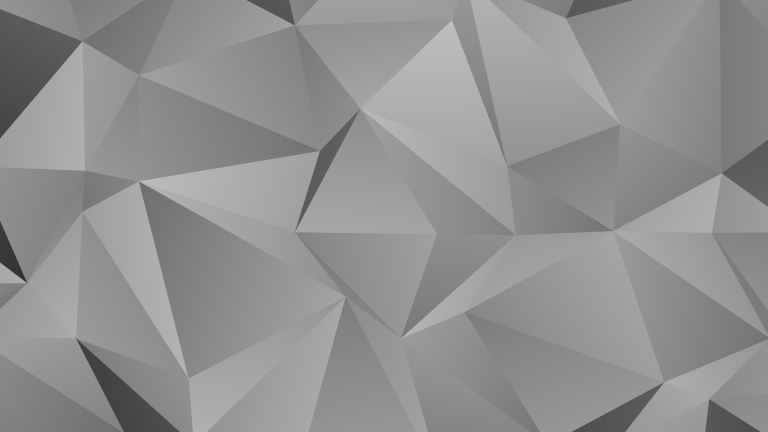
Write a WebGL 2 fragment shader that draws this background.

```glsl
#version 300 es
precision highp float;
// Low-poly backdrop of softly graded grey triangles on a jittered grid.

uniform vec2 u_resolution;
out vec4 fragColor;

// Mesh, in units of the canvas height
const float CELL = 0.2457;               // grid spacing
const vec2 GRID_ORIGIN = vec2(0.191, 0.2166);
const float JITTER = 0.48;               // largest vertex shift, in cells (< 0.5)
const vec2 SNAP = vec2(0.35, 0.9);       // shifts below SNAP.x stay on the grid lines
const float THIN = 0.12;                 // smallest area allowed a random diagonal

// Tones
const float DARK_SHARE = 0.065;
const vec2 DARK_TONES = vec2(0.27, 0.40);
const vec2 MAIN_TONES = vec2(0.485, 0.68);
const float TONE_CURVE = 1.15;
const vec2 RANK_STEP = vec2(0.7549, 0.5698); // spreads tones evenly over cells
const float RANK_START = 0.58;
const float PAIR_SHIFT = 0.38;           // rank change inside a contrasting cell
const float SOFT_SHIFT = 0.07;           // rank change inside a soft cell
const float SOFT_CHANCE = 0.4;
const float SLOPE = 0.085;               // tone change per cell across a facet

// Broad light
const vec2 GLOW_CENTRE = vec2(1.0, 0.45);
const vec2 GLOW_RADII = vec2(0.15, 1.1);
const vec2 GLOW_LEVELS = vec2(0.018, -0.022);

vec2 hash2(vec2 p) {
  vec3 h = fract((p.xyx + 37.0) * vec3(0.1031, 0.1030, 0.0973));
  h += dot(h, h.yzx + 33.33);
  return fract((h.xx + h.yz) * h.zy);
}

float cross2(vec2 a, vec2 b) {
  return a.x * b.y - a.y * b.x;
}

// Grid point with a shift; many points keep one coordinate on the grid
vec2 vertex(vec2 id) {
  vec2 h = 2.0 * hash2(id) - 1.0;
  return id + JITTER * sign(h) * smoothstep(SNAP.x, SNAP.y, abs(h));
}

float doubleArea(vec2 a, vec2 b, vec2 c) {
  return cross2(b - a, c - a);
}

float edgeDistance(vec2 p, vec2 a, vec2 b) {
  return cross2(normalize(b - a), p - a);
}

// Smoothed coverage of a counter-clockwise triangle
float coverage(vec2 p, vec2 a, vec2 b, vec2 c, float pixel) {
  float d = min(edgeDistance(p, a, b), min(edgeDistance(p, b, c), edgeDistance(p, c, a)));
  return clamp(d / pixel + 0.5, 0.0, 1.0);
}

float toneFromRank(float rank) {
  if (rank < DARK_SHARE) return mix(DARK_TONES.x, DARK_TONES.y, rank / DARK_SHARE);
  float t = (rank - DARK_SHARE) / (1.0 - DARK_SHARE);
  return mix(MAIN_TONES.x, MAIN_TONES.y, pow(t, TONE_CURVE));
}

// Flat tone plus a linear gradient through the centroid; returns (tone, 1) * coverage
vec2 facet(vec2 p, vec2 a, vec2 b, vec2 c, float rank, float turn, float pixel) {
  float angle = 6.2832 * turn;
  vec2 direction = vec2(cos(angle), sin(angle));
  float tone = toneFromRank(fract(rank)) + SLOPE * dot(direction, p - (a + b + c) / 3.0);
  return vec2(tone, 1.0) * coverage(p, a, b, c, pixel);
}

void main() {
  vec2 uv = gl_FragCoord.xy / u_resolution.y;
  vec2 p = (uv - GRID_ORIGIN) / CELL;
  float pixel = 1.0 / (u_resolution.y * CELL);
  vec2 sum = vec2(0.0);

  // Each nearby quad is split into two facets
  for (int y = -1; y <= 1; y++) {
    for (int x = -1; x <= 1; x++) {
      vec2 id = floor(p) + vec2(x, y);
      vec2 a = vertex(id);
      vec2 b = vertex(id + vec2(1, 0));
      vec2 c = vertex(id + vec2(1, 1));
      vec2 d = vertex(id + vec2(0, 1));
      vec2 choice = hash2(id + 71.0);
      vec2 turns = hash2(id + 143.0);

      // Pick a diagonal that keeps both facets unfolded
      float areaAC = min(doubleArea(a, b, c), doubleArea(a, c, d));
      float areaBD = min(doubleArea(a, b, d), doubleArea(b, c, d));
      bool splitAC = min(areaAC, areaBD) > THIN ? choice.x < 0.5 : areaAC > areaBD;

      float rank = dot(id, RANK_STEP) + RANK_START;
      float shifted = rank + (choice.y < SOFT_CHANCE ? SOFT_SHIFT : PAIR_SHIFT);
      sum += facet(p, a, b, splitAC ? c : d, rank, turns.x, pixel);
      sum += facet(p, splitAC ? a : b, c, d, shifted, turns.y, pixel);
    }
  }

  float glow = smoothstep(GLOW_RADII.x, GLOW_RADII.y, distance(uv, GLOW_CENTRE));
  float grey = sum.x / max(sum.y, 0.001) + mix(GLOW_LEVELS.x, GLOW_LEVELS.y, glow);
  fragColor = vec4(vec3(grey), 1.0);
}
```
